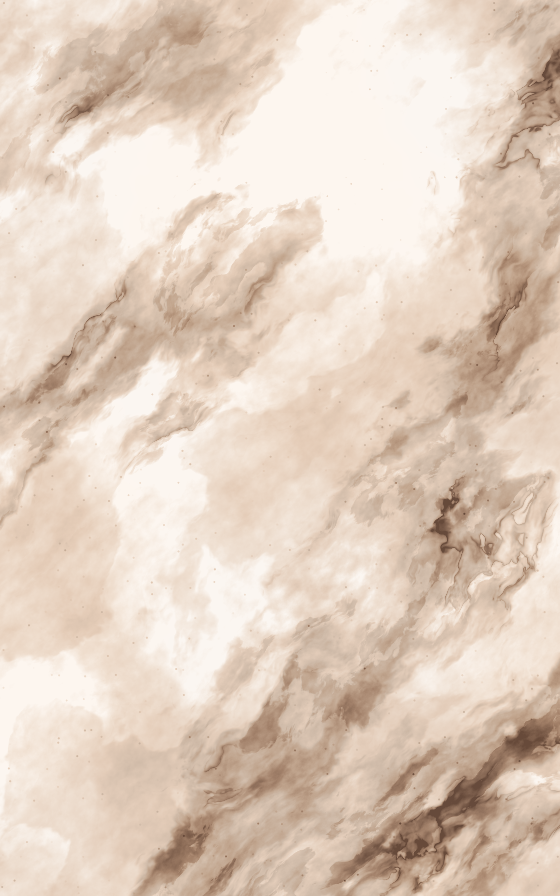
This texture is drawn by a WebGL 1 fragment shader. Its source:

```glsl
precision highp float;
uniform vec2 u_resolution;

#define GRAIN_DIR vec2(0.69, 0.72)
#define WARP 0.15
#define BASE_TONE 0.85
#define CLOUD_DEPTH 4.2
#define BAND_DEPTH 2.3
#define STREAK_DEPTH 7.0
#define CHIP_DEPTH 1.3
#define CRACK_DEPTH 3.2
#define PLASTER_LIFT 0.8
#define GRAIN_DEPTH 1.9
#define PIT_SCALE 90.0

float hash(vec2 p) {
  vec3 h = fract(vec3(p.xyx) * 0.1031);
  h += dot(h, h.yzx + 33.33);
  return fract((h.x + h.y) * h.z);
}

float noise(vec2 p) {
  vec2 i = floor(p), f = fract(p);
  f = f * f * (3.0 - 2.0 * f);
  vec2 e = vec2(0.0, 1.0);
  return mix(mix(hash(i), hash(i + e.yx), f.x),
             mix(hash(i + e.xy), hash(i + e.yy), f.x), f.y);
}

// Rough noise around 0.5
float fbm(vec2 p) {
  float sum = 0.0, amp = 0.5, total = 0.0;
  for (int i = 0; i < 6; i++) {
    sum += amp * noise(p);
    total += amp;
    p = mat2(1.6, 1.2, -1.2, 1.6) * p + 17.3;
    amp *= 0.54;
  }
  return sum / total;
}

// Same sum without rotation, so stretched features keep their direction
float streakFbm(vec2 p) {
  float sum = 0.0, amp = 0.5, total = 0.0;
  for (int i = 0; i < 6; i++) {
    sum += amp * noise(p);
    total += amp;
    p = p * vec2(2.15, 1.93) + 11.7;
    amp *= 0.58;
  }
  return sum / total;
}

// Stained band around the segment a-b, with a frayed rim
float band(vec2 p, vec2 a, vec2 b, float width, float fray) {
  vec2 ab = b - a;
  float along = clamp(dot(p - a, ab) / dot(ab, ab), 0.0, 1.0);
  float d = length(p - a - ab * along) / width;
  return 1.0 - smoothstep(0.5, 1.05, d + fray);
}

// Dark line with a stain that fades away on one side only
float crack(float field) {
  float line = exp(-abs(field) * 70.0);
  float stain = smoothstep(-0.006, 0.006, field) * exp(-max(field, 0.0) * 16.0);
  return 0.6 * line + 0.55 * stain;
}

// Sparse tiny pits of varied strength, one per cell at most
float pits(vec2 p) {
  vec2 g = p * PIT_SCALE, cell = floor(g);
  vec2 centre = 0.3 + 0.4 * vec2(hash(cell + 3.1), hash(cell + 8.7));
  float strength = hash(cell + 5.5);
  float spot = 1.0 - smoothstep(0.06, 0.26, length(fract(g) - centre));
  return spot * strength * strength * step(0.93, hash(cell));
}

// Tone runs from chalk white at 0 to umber at 6
vec3 stoneColor(float tone) {
  vec3 c = vec3(0.985, 0.965, 0.945);
  c = mix(c, vec3(0.935, 0.875, 0.82), clamp(tone, 0.0, 1.0));
  c = mix(c, vec3(0.89, 0.80, 0.725), clamp(tone - 1.0, 0.0, 1.0));
  c = mix(c, vec3(0.81, 0.73, 0.66), clamp(tone - 2.0, 0.0, 1.0));
  c = mix(c, vec3(0.75, 0.64, 0.55), clamp(tone - 3.0, 0.0, 1.0));
  c = mix(c, vec3(0.64, 0.51, 0.42), clamp(tone - 4.0, 0.0, 1.0));
  return mix(c, vec3(0.40, 0.29, 0.23), clamp((tone - 5.0) * 0.6, 0.0, 1.0));
}

void main() {
  vec2 p = gl_FragCoord.xy / u_resolution.x;
  vec2 dir = normalize(GRAIN_DIR);
  vec2 q = vec2(dot(p, dir), dot(p, vec2(-dir.y, dir.x)));
  vec2 warp = vec2(fbm(p * 3.0 + 4.0), fbm(p * 3.0 + 31.0)) - 0.5;
  vec2 w = q + WARP * warp;

  // Diagonal stained bands
  float streak = streakFbm(w * vec2(3.6, 11.0) + 20.0) - 0.5;
  float fray = 3.4 * streak + 0.8 * warp.x;
  float stain = band(p, vec2(0.34, 0.04), vec2(0.82, 0.74), 0.15, fray);
  stain = max(stain, band(p, vec2(0.88, 0.92), vec2(1.05, 1.50), 0.13, fray));
  stain = max(stain, band(p, vec2(-0.08, 0.74), vec2(0.42, 1.10), 0.14, fray));
  stain = max(stain, 0.75 * band(p, vec2(-0.05, 1.34), vec2(0.34, 1.46), 0.16, fray));
  stain = max(stain, band(p, vec2(0.62, 0.0), vec2(1.05, 0.34), 0.15, fray));

  // Clouds, chalky clearing and thin plaster flakes
  float cloud = fbm(p * 3.2 + warp + 7.0) - 0.5;
  float clearing = 1.0 - smoothstep(0.08, 0.42, length((p - vec2(0.68, 1.32)) * vec2(1.0, 0.9)) + 0.5 * warp.y);
  float flake = smoothstep(0.49, 0.55, fbm(w * vec2(4.5, 7.5) + 45.0));
  float tone = BASE_TONE + CLOUD_DEPTH * cloud - 0.8 * clearing;
  tone += stain * (BAND_DEPTH + STREAK_DEPTH * streak);
  tone += 2.2 * streak - PLASTER_LIFT * (flake - 0.5);

  // Crisp brushed chips, mostly inside the bands
  float chip = smoothstep(0.53, 0.59, streakFbm(w * vec2(7.0, 19.0) + 130.0));
  tone += CHIP_DEPTH * chip * (0.12 + 0.88 * stain);

  // Cracks break up along the bands
  float broken = smoothstep(0.40, 0.60, noise(w * vec2(5.0, 8.0) + 60.0));
  float field = streakFbm(w * vec2(2.4, 8.0) + 0.6 * warp + 80.0) - 0.5;
  tone += CRACK_DEPTH * crack(field) * broken * (0.06 + 0.94 * stain);

  // Fine surface, rougher where it is stained
  float grain = mix(fbm(p * 48.0), streakFbm(q * vec2(30.0, 62.0)), 0.5) - 0.5;
  tone += GRAIN_DEPTH * (0.8 + 0.5 * stain) * grain + 2.0 * pits(p);
  vec3 color = stoneColor(max(tone, 0.0));
  color += vec3(0.006, 0.0, -0.006) * smoothstep(0.4, 0.6, fbm(p * 2.0 + 90.0));
  gl_FragColor = vec4(clamp(color, 0.0, 1.0), 1.0);
}
```
